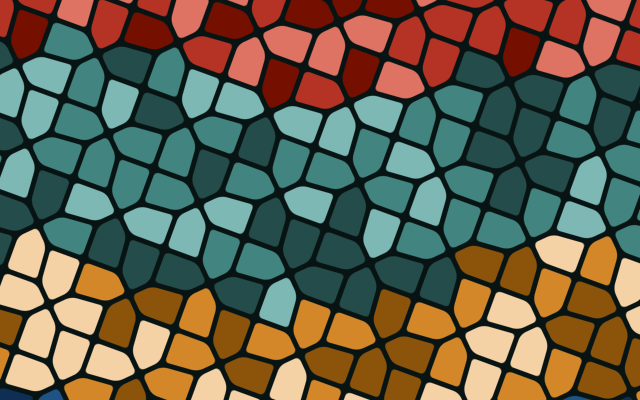
Give the GLSL for this pattern, as a Shadertoy shader.

```glsl
// A tilted mosaic of pentagon tiles: Voronoi cells of sites placed four by four
// around the corners of a square lattice. Rounded tiles sit in dark grout, and
// wavy bands of red, teal, ochre and blue each come in three random tones.

const float LATTICE = 0.2023;               // lattice side, in canvas heights
const vec2 AXIS = vec2(0.9917, 0.1285);     // direction of the lattice rows
const vec2 ANCHOR = vec2(0.698, 0.5177);    // one pinwheel centre

float hash(vec3 p) {
    p = fract(p * vec3(0.1031, 0.1030, 0.0973));
    p += dot(p, p.yzx + 33.33);
    return fract((p.x + p.y) * p.z);
}

float smoothMin(float a, float b, float k) {
    float h = max(k - abs(a - b), 0.0) / k;
    return min(a, b) - h * h * k * 0.25;
}

// Four sites turn around each lattice corner.
vec2 siteOffset(int turn) {
    vec2 o = vec2(0.212, 0.409);
    if ((turn & 1) == 1) o = vec2(-o.y, o.x);
    return turn < 2 ? o : -o;
}

vec3 pickTone(vec3 dark, vec3 mid, vec3 light, float h) {
    return h < 0.31 ? dark : (h < 0.72 ? mid : light);
}

// Band palette at a tile centre, with the bands bounded by waves.
vec3 tileColour(vec2 p, float h) {
    float depth = 1.0 - p.y;
    float wave = cos(4.19 * (p.x - 0.802));
    float notch = 0.03 * exp(-pow(abs(p.x - 1.204) / 0.052, 2.0));
    float redEnd = 0.179 + 0.058 * wave + 0.04 * (p.x - 0.8) - notch;
    float tealEnd = 0.694 + 0.083 * wave - notch;
    if (depth < redEnd)
        return pickTone(vec3(0.46, 0.06, 0.0), vec3(0.71, 0.20, 0.14), vec3(0.87, 0.45, 0.39), h);
    if (depth < tealEnd)
        return pickTone(vec3(0.14, 0.30, 0.29), vec3(0.26, 0.52, 0.50), vec3(0.49, 0.72, 0.71), h);
    if (depth < tealEnd + 0.396)
        return pickTone(vec3(0.55, 0.33, 0.04), vec3(0.83, 0.53, 0.16), vec3(0.96, 0.82, 0.65), h);
    return pickTone(vec3(0.06, 0.18, 0.33), vec3(0.12, 0.32, 0.52), vec3(0.36, 0.56, 0.74), h);
}

void mainImage(out vec4 fragColor, in vec2 fragCoord) {
    vec2 uv = fragCoord / iResolution.y;
    vec2 d = (uv - ANCHOR) / LATTICE;
    vec2 grid = vec2(dot(d, AXIS), dot(d, vec2(-AXIS.y, AXIS.x)));
    vec2 base = floor(grid + 0.5);

    // Nearest site owns the tile.
    float nearest = 1e3;
    vec2 owner = vec2(0.0), corner = vec2(0.0);
    int ownerTurn = 0;
    for (int j = -1; j <= 1; j++)
    for (int i = -1; i <= 1; i++)
    for (int turn = 0; turn < 4; turn++) {
        vec2 c = base + vec2(i, j);
        vec2 site = c + siteOffset(turn);
        float dist = distance(grid, site);
        if (dist < nearest) {
            nearest = dist;
            owner = site;
            corner = c;
            ownerTurn = turn;
        }
    }

    // Distance to the tile edges, blended to round the corners.
    float edge = 1.0;
    for (int j = -1; j <= 1; j++)
    for (int i = -1; i <= 1; i++)
    for (int turn = 0; turn < 4; turn++) {
        vec2 site = base + vec2(i, j) + siteOffset(turn);
        vec2 gap = site - owner;
        if (dot(gap, gap) > 0.001)
            edge = smoothMin(edge, dot(0.5 * (site + owner) - grid, normalize(gap)), 0.055);
    }

    // One flat colour per tile, taken near the tile's middle.
    vec2 middle = mix(corner, owner, 0.84);
    vec2 centre = ANCHOR + LATTICE * (middle.x * AXIS + middle.y * vec2(-AXIS.y, AXIS.x));
    float tone = hash(vec3(corner + 40.0, float(ownerTurn) + 7.0) * 3.7);
    vec3 tile = tileColour(centre, tone);

    float pixel = 1.0 / (iResolution.y * LATTICE);
    vec3 grout = vec3(0.03, 0.08, 0.075);
    float cover = smoothstep(-0.75 * pixel, 0.75 * pixel, edge - 0.031);
    fragColor = vec4(mix(grout, tile, cover), 1.0);
}
```
